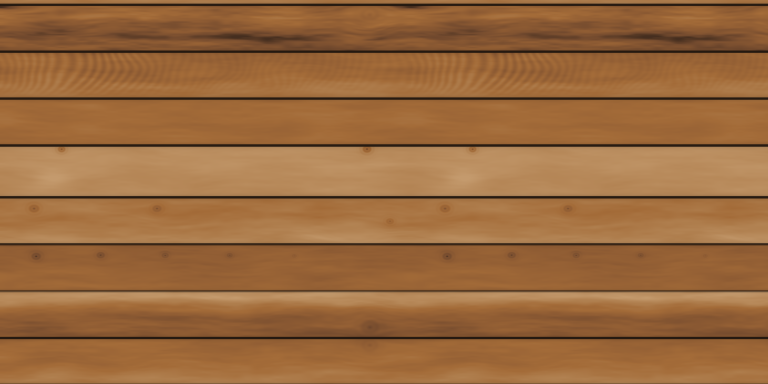
This texture is drawn by a WebGL 1 fragment shader. Its source:

```glsl
precision highp float;
uniform vec2 u_resolution;

#define PERIOD 1.0703
#define BOARD 0.1221
#define FIRST_GAP 0.0125
#define WIDE_EXTRA 0.0130
#define GAP_HALF 0.0026
#define GRAIN 1.25
#define ESPRESSO vec3(0.27, 0.18, 0.12)
#define UMBER vec3(0.45, 0.29, 0.18)
#define CHESTNUT vec3(0.56, 0.36, 0.20)
#define CEDAR vec3(0.64, 0.42, 0.22)
#define HONEY vec3(0.69, 0.50, 0.31)
#define PINE vec3(0.75, 0.58, 0.40)

float hash(vec2 p) {
  vec3 q = fract(p.xyx * 0.1031);
  q += dot(q, q.yzx + 33.33);
  return fract((q.x + q.y) * q.z);
}

// Value noise that wraps horizontally after the given number of cells
float noise(vec2 p, float wrap) {
  vec2 i = floor(p), f = fract(p);
  f = f * f * (3.0 - 2.0 * f);
  float x0 = mod(i.x, wrap), x1 = mod(i.x + 1.0, wrap);
  return mix(mix(hash(vec2(x0, i.y)), hash(vec2(x1, i.y)), f.x),
             mix(hash(vec2(x0, i.y + 1.0)), hash(vec2(x1, i.y + 1.0)), f.x), f.y);
}

// Wood colour for a tone from 0 (dark) to 5 (light)
vec3 woodRamp(float t) {
  vec3 c = mix(ESPRESSO, UMBER, clamp(t, 0.0, 1.0));
  c = mix(c, CHESTNUT, clamp(t - 1.0, 0.0, 1.0));
  c = mix(c, CEDAR, clamp(t - 2.0, 0.0, 1.0));
  c = mix(c, HONEY, clamp(t - 3.0, 0.0, 1.0));
  return mix(c, PINE, clamp(t - 4.0, 0.0, 1.3));
}

// Top tone, bottom tone, height of the change, grain contrast
vec4 boardTone(float row) {
  if (row < 0.5) return vec4(2.1, 1.0, 0.45, 2.3);
  if (row < 1.5) return vec4(2.6, 3.4, 0.60, 0.9);
  if (row < 2.5) return vec4(2.9, 2.9, 0.50, 0.7);
  if (row < 3.5) return vec4(4.7, 4.5, 0.50, 0.6);
  if (row < 4.5) return vec4(3.4, 4.5, 0.72, 0.9);
  if (row < 5.5) return vec4(2.2, 2.5, 0.50, 0.8);
  if (row < 6.5) return vec4(4.8, 1.9, 0.32, 1.2);
  return vec4(2.7, 3.8, 0.72, 0.9);
}

// Knot series: start, step, growth of step, count
vec4 knotSeries(float row) {
  if (row > 2.5 && row < 3.5) return vec4(0.893, 0.257, 0.0, 2.0);
  if (row > 3.5 && row < 4.5) return vec4(0.083, 0.165, 0.134, 3.0);
  if (row > 4.5 && row < 5.5) return vec4(0.088, 0.157, 0.0, 5.0);
  return vec4(0.90, 0.0, 0.0, (row < 0.5 || row > 5.5) ? 1.0 : 0.0);
}

// Knot height on the board, radius, darkness
vec3 knotStyle(float row) {
  if (row < 0.5) return vec3(0.20, 0.022, 0.9);
  if (row < 3.5) return vec3(0.06, 0.010, 3.6);
  if (row < 4.5) return vec3(0.24, 0.012, 2.3);
  if (row < 5.5) return vec3(0.25, 0.011, 1.9);
  return row < 6.5 ? vec3(0.78, 0.022, 0.9) : vec3(0.15, 0.020, 0.8);
}

void main() {
  vec2 p = gl_FragCoord.xy / u_resolution.y;
  float pixel = 1.0 / u_resolution.y;
  float u = fract(p.x / PERIOD);

  // Boards counted from the top; the fourth is a little wider
  float t = 1.0 - p.y - FIRST_GAP;
  t -= WIDE_EXTRA * clamp((t - 3.0 * BOARD) / (BOARD + WIDE_EXTRA), 0.0, 1.0);
  t /= BOARD;
  float row = mod(floor(t), 8.0), f = fract(t);
  vec4 board = boardTone(row);

  // Knots darken the wood and push the grain aside
  vec4 series = knotSeries(row);
  vec3 style = knotStyle(row);
  float knots = 0.0, bend = 0.0;
  for (int k = 0; k < 5; k++) {
    float i = float(k);
    if (i >= series.w) break;
    float vary = hash(vec2(i + 3.0, row + 11.0));
    float x = series.x + series.y * i + series.z * i * i;
    float y = style.x + (row == 4.0 ? 0.27 * step(1.5, i) : 0.04 * (vary - 0.5));
    vec2 d = vec2((fract(u - x + 0.5) - 0.5) * PERIOD * 0.75, (f - y) * BOARD);
    float r = length(d) / (style.y * (1.0 - 0.12 * i));
    float rings = 0.8 + 0.2 * cos(r * 9.0);
    knots += style.z * (1.0 - 0.15 * i) * rings * (0.6 * exp(-r * r * 2.5) + 0.4 * exp(-r * r * 0.6));
    bend += (f - y) * 0.7 * exp(-r * r * 0.25);
  }

  // Long streaks, fine fibres and broad stains
  float v = f - bend + 0.12 * (noise(vec2(u * 7.0, row * 19.0 + f * 2.0), 7.0) - 0.5);
  float streaks = 0.5 * noise(vec2(u * 6.0, row * 31.0 + v * 7.0), 6.0)
                + 0.3 * noise(vec2(u * 14.0, row * 47.0 + v * 15.0), 14.0)
                + 0.2 * noise(vec2(u * 40.0, row * 61.0 + v * 26.0), 40.0) - 0.5;
  float stains = noise(vec2(u * 9.0, row * 23.0 + f * 2.5), 9.0) - 0.5;
  float tone = mix(board.x, board.y, smoothstep(board.z - 0.25, board.z + 0.25, v));
  tone += GRAIN * board.w * (streaks + 0.45 * stains) - knots;

  // Arched grain on the second board, pale patch on the fourth
  float arcSpan = exp(-pow((u - 0.20) / 0.16, 2.0)) + 0.25;
  float arcs = sin(6.2832 * (u * 46.0 + 5.0 * (f - 0.4) * (f - 0.4) + 2.0 * f + 2.0 * stains));
  tone += row == 1.0 ? 0.38 * arcs * arcSpan * smoothstep(1.0, 0.6, f) : 0.0;
  vec2 patchOffset = vec2((u - 0.13) / 0.045, (f - 0.66) / 0.2);
  tone += row == 3.0 ? 0.7 * exp(-dot(patchOffset, patchOffset)) : 0.0;

  // Dark gaps with a soft shade; two of them are tighter
  float gapIndex = floor(t + 0.5);
  float gapDist = abs(t - gapIndex) * BOARD;
  float depth = gapIndex == 6.0 ? 0.5 : (gapIndex == 5.0 ? 0.75 : 0.95);
  float gap = 1.0 - smoothstep(GAP_HALF - 0.5 * pixel, GAP_HALF + 0.8 * pixel, gapDist);
  vec3 color = woodRamp(tone) * (1.0 - 0.25 * depth * exp(-gapDist / 0.004));
  color = mix(color, vec3(0.13, 0.09, 0.06), gap * depth);

  gl_FragColor = vec4(color, 1.0);
}
```
